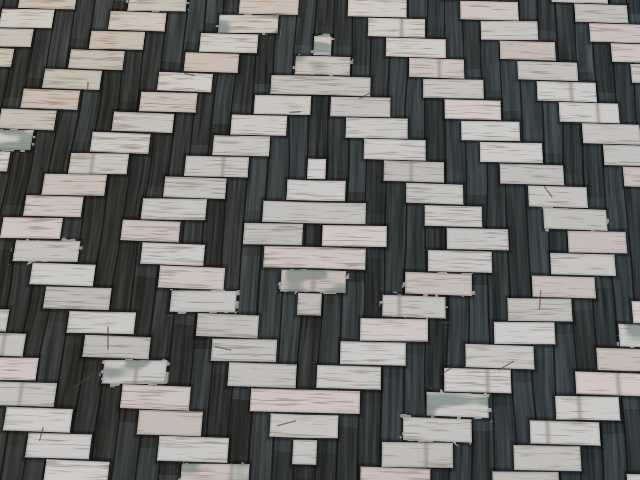
A WebGL 1 fragment shader for this texture:

```glsl
precision highp float;
// Woven bamboo mat: pale strips over dark slats, forming concentric stepped diamonds.

uniform vec2 u_resolution;

const vec3 SLAT_DARK = vec3(0.125, 0.135, 0.135);
const vec3 SLAT_LIGHT = vec3(0.33, 0.35, 0.35);
const vec3 STRIP_PALE = vec3(0.80, 0.795, 0.79);
const vec3 STRIP_GREY = vec3(0.70, 0.69, 0.675);
const vec3 STRIP_GRAIN = vec3(0.57, 0.54, 0.50);
const vec3 STAIN = vec3(0.48, 0.53, 0.51);
const vec3 GAP = vec3(0.07, 0.075, 0.075);

float hash(vec2 p) {
  return fract(sin(dot(p, vec2(12.9898, 78.233))) * 43758.5);
}

float noise(vec2 p) {
  vec2 cell = floor(p);
  vec2 f = fract(p);
  f = f * f * (3.0 - 2.0 * f);
  float low = mix(hash(cell), hash(cell + vec2(1.0, 0.0)), f.x);
  float high = mix(hash(cell + vec2(0.0, 1.0)), hash(cell + 1.0), f.x);
  return mix(low, high, f.y);
}

// Canvas position to slat and row numbers, with a slight tilt and perspective.
vec2 weaveCoords(vec2 p) {
  p -= vec2(-0.012, 0.0104);
  float up = p.y + 0.025 * p.x;
  float right = p.x - 0.046 * p.y;
  return vec2(right / (0.0424 - 0.0085 * up), up / (0.0469 - 0.0075 * up));
}

// Nearest pale strip of one row: inside distance, along, across, seed.
vec4 strip(vec2 w, float row) {
  float x = w.x + 0.16 * (hash(vec2(row, 3.0)) - 0.5);
  float ring = abs(x) + abs(row) + 1.0;
  float run = floor(ring / 6.0);
  float side = abs(row) > 6.0 * run + 0.5 ? 0.0 : sign(x);
  float seed = hash(vec2(run * 3.0 + side, row));
  float along = mod(ring, 6.0) - 3.0 + abs(side) * 0.24 * (fract(seed * 17.0) - 0.5);
  float across = w.y - row + 0.03 * (seed - 0.5) * along;
  float ends = 1.52 + 0.2 * (fract(seed * 31.0) - 0.5) - abs(along);
  float sides = 0.472 + 0.03 * (fract(seed * 47.0) - 0.5) - abs(across);
  return vec4(min(ends, sides), along, across, seed);
}

// Dark slats with lengthwise grain and black gaps.
vec3 slatColor(vec2 w, vec2 p, float aa) {
  float x = w.x + 0.22 * (noise(w * vec2(0.7, 0.35) + 9.0) - 0.5);
  float column = floor(x + 0.5);
  float across = abs(x - column);
  float tone = hash(vec2(column, floor((abs(column) + abs(w.y) + 2.0) / 6.0)));
  float grain = 0.6 * noise(vec2(x * 8.0, w.y * 0.35)) + 0.4 * noise(vec2(x * 15.0, w.y * 0.8 + 5.0));
  float glow = 0.12 * (p.x + p.y);
  vec3 color = mix(SLAT_DARK, SLAT_LIGHT, clamp(0.75 * grain + 0.35 * tone - 0.13 + glow, 0.0, 1.0));
  color += vec3(-0.012, 0.0, 0.012) * (p.x * 1.5 + tone - 0.5);
  float gap = smoothstep(0.45 - aa, 0.47 + aa, across);
  return mix(color, GAP, 0.8 * gap);
}

// Pale strip with fine grain, stains and brownish nodes.
vec3 stripColor(vec2 w, vec4 s, vec2 p) {
  float seed = s.w;
  float grain = 0.6 * noise(vec2(w.x * 0.7 + seed * 50.0, s.z * 14.0 + seed * 90.0))
              + 0.4 * noise(vec2(w.x * 1.6, s.z * 26.0 + seed * 40.0));
  vec3 color = mix(STRIP_PALE, STRIP_GREY, 0.65 * fract(seed * 23.0));
  color = mix(color, STRIP_GRAIN, 0.75 * smoothstep(0.5, 0.95, grain));
  color += vec3(0.015, -0.012, -0.015) * step(0.72, fract(seed * 13.0));
  color += vec3(0.01, -0.005, -0.035) * smoothstep(0.1, 0.6, p.y - 0.4 * p.x);
  float blot = smoothstep(0.45, 0.75, noise(w * vec2(0.9, 2.2) + seed * 30.0));
  color = mix(color, STAIN, 0.75 * blot * step(0.93, seed));
  float node = s.y - 1.6 * (fract(seed * 61.0) - 0.5);
  color = mix(color, STRIP_GRAIN, 0.6 * exp(-node * node * 90.0) * step(0.82, fract(seed * 7.0)));
  return color * mix(0.86, 1.0, smoothstep(0.0, 0.12, s.x));
}

// Distance to a line from a along the vector d.
float segmentDistance(vec2 p, vec2 a, vec2 d) {
  vec2 q = p - a;
  return length(q - d * clamp(dot(q, d) / dot(d, d), 0.0, 1.0));
}

void main() {
  vec2 p = (gl_FragCoord.xy - 0.5 * u_resolution) / u_resolution.y;
  float pixel = 1.0 / u_resolution.y;
  float aa = 0.6 * pixel / 0.045;
  vec2 w = weaveCoords(p);

  // Find the closest strip among neighbouring rows.
  float row = floor(w.y + 0.5);
  vec4 top = strip(w, row);
  for (int k = -1; k <= 1; k += 2) {
    vec4 other = strip(w, row + float(k));
    if (other.x > top.x) top = other;
  }

  // Slats, shaded where they dive under a strip.
  vec3 color = slatColor(w, p, aa);
  color *= mix(0.55, 1.0, smoothstep(0.0, 0.22, -top.x));
  float chip = smoothstep(0.66, 0.76, noise(w * vec2(4.0, 6.0))) * step(0.85, top.w);
  color = mix(color, STRIP_GREY, 0.8 * chip * smoothstep(-0.2, -0.08, top.x));
  color = mix(color, stripColor(w, top, p), smoothstep(-aa, aa, top.x));

  // Loose fibres.
  for (int i = 0; i < 14; i++) {
    float n = float(i);
    vec2 start = (vec2(hash(vec2(n, 1.0)), hash(vec2(n, 2.0))) - 0.5) * vec2(1.33, 1.0);
    float angle = 6.283 * hash(vec2(n, 4.0));
    vec2 fibre = vec2(cos(angle), sin(angle)) * mix(0.02, 0.05, hash(vec2(n, 5.0)));
    float cover = 1.0 - smoothstep(0.0004, 0.0004 + pixel, segmentDistance(p, start, fibre));
    color = mix(color, vec3(0.30, 0.27, 0.24), 0.6 * cover);
  }
  gl_FragColor = vec4(color, 1.0);
}
```
